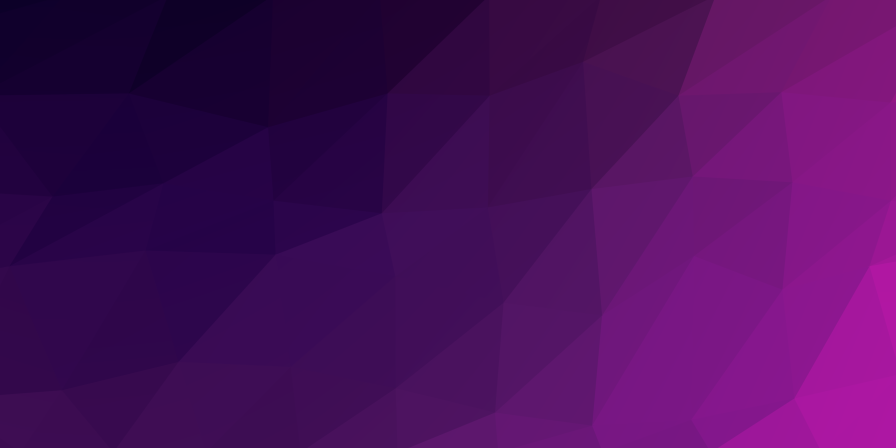
This background is drawn by a Shadertoy shader. Its source:

```glsl
#define ROWS 5
#define FIRST_COLUMN -2
#define LAST_COLUMN 9
#define FACET_CONTRAST 0.022
#define FACET_SLOPE 0.15
#define EDGE_SOFTNESS 0.7

const float PI = 3.14159265;

// Per mesh row, bottom to top: start, column step, arch, skew
const vec4 ROW_X[6] = vec4[6](
    vec4(0.253, 0.229, -0.057, 0.0),
    vec4(0.138, 0.234, 0.031, 0.021),
    vec4(0.021, 0.240, 0.143, 0.013),
    vec4(0.117, 0.234, 0.036, 0.0),
    vec4(-0.052, 0.255, 0.125, 0.052),
    vec4(0.143, 0.247, -0.039, 0.0));

// Per mesh row: height, wave amplitude, crest column, zigzag
const vec4 ROW_Y[6] = vec4[6](
    vec4(-0.01, 0.0, 0.0, 0.0),
    vec4(0.122, -0.073, 5.2, 0.0),
    vec4(0.365, -0.078, 5.3, 0.0),
    vec4(0.565, -0.042, 3.2, 0.0),
    vec4(0.789, -0.047, 2.0, -0.026),
    vec4(1.01, 0.0, 0.0, 0.0));

// Per mesh row: column and height of one local peak
const vec2 ROW_PEAK[6] = vec2[6](
    vec2(0.0), vec2(0.0, -0.036), vec2(6.0, 0.13),
    vec2(0.0, -0.045), vec2(8.0, 0.055), vec2(0.0));

// Mesh vertex, bent away from a regular lattice by layered sines
vec2 meshVertex(int column, int row) {
    float i = float(column);
    vec4 h = ROW_X[row];
    vec4 v = ROW_Y[row];
    vec2 peak = ROW_PEAK[row];
    float period = row < 3 ? 8.0 : 6.0;
    float offset = i - peak.x;
    float x = h.x + h.y * i + h.z * sin(PI * i / 8.0) + h.w * sin(PI * i / 4.0);
    float y = v.x + v.y * cos(2.0 * PI * (i - v.z) / period) + v.w * cos(PI * i);
    return vec2(x, y + peak.y * exp(-3.0 * offset * offset));
}

// Indigo at the upper left, magenta at the lower right
vec3 backdrop(vec2 p, float shade) {
    vec2 q = clamp(vec2(p.x * 0.5, p.y), 0.0, 1.0);
    float red = 0.25 - 0.2 * q.y - 0.12 * q.x + 0.6 * q.x * q.x;
    red = max(red + shade * (0.5 + q.x), 0.015);
    float green = 0.09 * smoothstep(0.08, 0.38, red);
    vec2 fromIndigo = q - vec2(0.27, 0.5);
    float blue = 0.115 + 0.85 * red - 0.3 * max(red - 0.5, 0.0)
               - 0.08 * q.x * q.y * q.y
               + 0.045 * exp(-10.0 * dot(fromIndigo, fromIndigo));
    return vec3(red, green, blue);
}

// Signed distance to the line a-b, positive on its left
float leftOf(vec2 p, vec2 a, vec2 b) {
    vec2 e = normalize(b - a);
    vec2 v = p - a;
    return e.x * v.y - e.y * v.x;
}

// Facet colour, weighted by its smooth coverage
vec4 facet(vec2 p, vec2 a, vec2 b, vec2 c, float softness) {
    float inside = min(leftOf(p, a, b), min(leftOf(p, b, c), leftOf(p, c, a)));
    float cover = smoothstep(-softness, softness, inside);
    vec2 center = (a + b + c) / 3.0;
    float shade = sin(center.x * 37.0 + center.y * 23.0)
                * FACET_CONTRAST;
    return vec4(backdrop(mix(center, p, FACET_SLOPE), shade), 1.0) * cover;
}

void mainImage(out vec4 fragColor, in vec2 fragCoord) {
    vec2 p = fragCoord / iResolution.y;
    p.x *= 2.0 * iResolution.y / iResolution.x;
    float softness = EDGE_SOFTNESS / iResolution.y;
    vec4 sum = vec4(backdrop(p, 0.0), 1.0) * 0.001;

    // Two triangles per cell, split along the rising diagonal
    for (int row = 0; row < ROWS; row++) {
        vec2 a = meshVertex(FIRST_COLUMN, row);
        vec2 d = meshVertex(FIRST_COLUMN, row + 1);
        for (int column = FIRST_COLUMN; column < LAST_COLUMN; column++) {
            vec2 b = meshVertex(column + 1, row);
            vec2 c = meshVertex(column + 1, row + 1);
            sum += facet(p, a, b, c, softness);
            sum += facet(p, a, c, d, softness);
            a = b;
            d = c;
        }
    }
    fragColor = vec4(sum.rgb / sum.a, 1.0);
}
```
